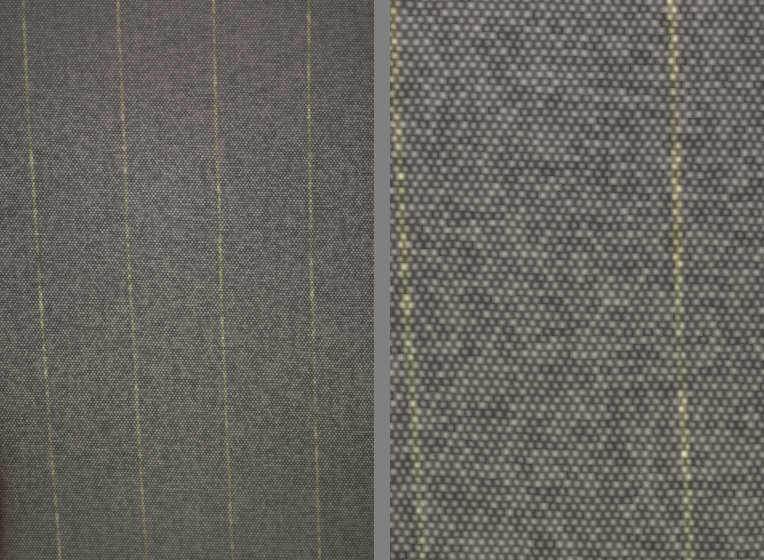
Left, the full canvas; right, a detail of the centre.
Write a Shadertoy shader that draws this texture.

```glsl
#define STRIPE_FIRST 0.105
#define STRIPE_PITCH 0.243
#define STRIPE_HALF_WIDTH 0.0062
#define STRIPE_STRENGTH 0.62
#define WEAVE_COUNT vec2(112.0, 222.0)
#define WEAVE_CONTRAST 0.64
#define FIBRE_CONTRAST 0.30
#define VIGNETTE 0.45
#define TOP_CLOTH vec3(0.385, 0.366, 0.360)
#define LOW_CLOTH vec3(0.376, 0.373, 0.348)
#define STRIPE_COLOUR vec3(0.53, 0.525, 0.37)

const float PI = 3.14159265;

float hash(vec2 p) {
    vec3 q = fract(p.xyx * 0.1031);
    q += dot(q, q.yzx + 33.33);
    return fract((q.x + q.y) * q.z);
}

vec2 gradient(vec2 cell) {
    float angle = 2.0 * PI * hash(cell);
    return vec2(cos(angle), sin(angle));
}

// Gradient noise, roughly -0.7 to 0.7
float noise(vec2 p) {
    vec2 i = floor(p), f = p - i;
    vec2 w = f * f * f * (f * (f * 6.0 - 15.0) + 10.0);
    vec2 e = vec2(0.0, 1.0);
    float low = mix(dot(gradient(i), f), dot(gradient(i + e.yx), f - e.yx), w.x);
    float high = mix(dot(gradient(i + e), f - e), dot(gradient(i + 1.0), f - 1.0), w.x);
    return mix(low, high, w.y);
}

// Undo the lean and bow of the hanging cloth
vec2 clothCoord(vec2 uv) {
    float drop = 0.5 - uv.y;
    float x = (uv.x - 0.11 * drop - 0.025 * drop * drop) / (1.0 - 0.096 * drop);
    x += 0.003 * noise(vec2(uv.x * 4.0, uv.y * 7.0));
    return vec2(x, uv.y + 0.012 * uv.x + 0.002 * noise(uv * 5.0));
}

// Plain weave: rounded thread crossings, offset by half on alternate rows
float weave(vec2 cloth) {
    vec2 p = cloth * WEAVE_COUNT;
    p += 0.22 * vec2(noise(p * 0.45), noise(p * 0.4 + 31.0));
    float row = floor(p.y);
    p.x += 0.5 * mod(row, 2.0);
    vec2 f = fract(p);
    float bump = sin(PI * f.x) * sin(PI * f.x) * sin(PI * f.y);
    float tone = hash(vec2(floor(p.x), row) + 200.0) - 0.5;
    return WEAVE_CONTRAST * (bump - 0.32) + FIBRE_CONTRAST * tone;
}

// Broken yarn line: x is coverage, y is brightness of its knots
vec2 pinstripe(vec2 cloth) {
    float k = (cloth.x - STRIPE_FIRST) / STRIPE_PITCH;
    float id = floor(k + 0.5);
    float d = abs(k - id) * STRIPE_PITCH;
    d += 0.0015 * noise(vec2(id * 9.0 + 0.5, cloth.y * 90.0));
    float line = 1.0 - smoothstep(0.25 * STRIPE_HALF_WIDTH, STRIPE_HALF_WIDTH, d);
    float wear = 0.85 + 0.6 * noise(vec2(id * 7.3 + 0.4, cloth.y * 14.0));
    float knots = noise(vec2(id * 5.7 + 0.3, cloth.y * 75.0));
    return line * vec2(clamp(wear + 0.4 * knots, 0.2, 1.3), max(knots, 0.0));
}

void mainImage(out vec4 fragColor, in vec2 fragCoord) {
    vec2 uv = fragCoord / iResolution.xy;
    vec2 cloth = clothCoord(uv);

    // Thread relief, averaged over the pixel
    float relief = 0.0;
    for (int i = 0; i < 4; i++) {
        vec2 offset = vec2(i % 2, i / 2) * 0.5 - 0.25;
        relief += 0.25 * weave(cloth + offset / iResolution.xy);
    }
    // Focus softens towards the top and bottom
    float focus = 1.0 - 0.45 * smoothstep(0.2, 0.5, abs(uv.y - 0.47));
    relief *= focus;

    // Slubs along both thread directions
    vec2 p = cloth * WEAVE_COUNT;
    relief += 0.10 * noise(p * vec2(0.12, 0.8)) + 0.08 * noise(p * vec2(0.8, 0.06) + 57.0);

    // Broad folds and falloff of the light
    vec2 q = uv - vec2(0.48, 0.54);
    float light = 1.07 - VIGNETTE * dot(q, q);
    light += 0.08 * noise(vec2(uv.x * 2.2 + uv.y, uv.y * 2.6 - uv.x) + 4.0);
    light += 0.05 * exp(-18.0 * dot(uv - vec2(0.38, 0.76), uv - vec2(0.38, 0.76)));

    // Dyed cloth with its stripe yarns
    vec3 colour = mix(LOW_CLOTH, TOP_CLOTH, smoothstep(0.1, 0.9, uv.y));
    vec2 stripe = pinstripe(cloth);
    colour = mix(colour, STRIPE_COLOUR, min(STRIPE_STRENGTH * stripe.x, 1.0));
    colour += 0.16 * stripe.y;
    colour *= light * (1.0 + relief);

    // Warm shadow at the lower left edge
    float edge = exp(-40.0 * uv.x) * exp(-60.0 * (uv.y - 0.08) * (uv.y - 0.08));
    colour *= 1.0 - edge * vec3(0.28, 0.40, 0.42);
    fragColor = vec4(clamp(colour, 0.0, 1.0), 1.0);
}
```
